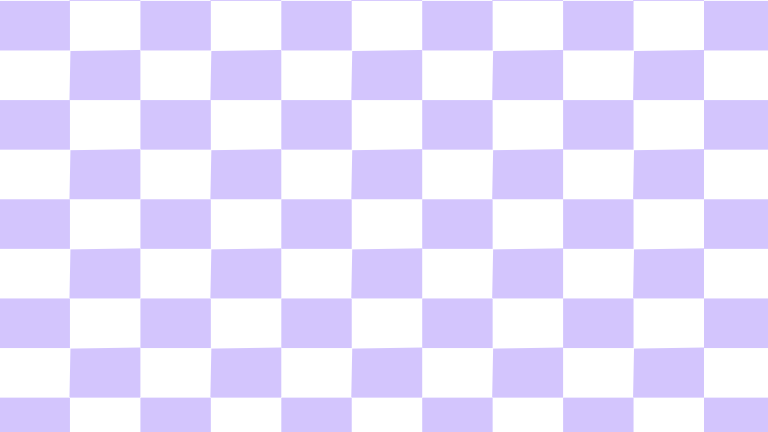
This pattern is drawn by a Shadertoy shader. Its source:

```glsl
// Coverage of one square per 2x2 block; lean tilts its left and top edges.
float tile(vec2 cell, vec2 lean, vec2 pixel) {
    vec2 p = mod(cell + 0.5, 2.0) - 1.0;
    vec2 inset = min(p + 0.5 + lean * p.yx, 0.5 - p);
    vec2 cover = clamp(inset / pixel + 0.5, 0.0, 1.0);
    return cover.x * cover.y;
}

void mainImage(out vec4 fragColor, in vec2 fragCoord) {
    // Cells are counted from the top left corner.
    vec2 uv = fragCoord / iResolution.xy;
    vec2 pitch = vec2(0.09173, 0.1148);
    vec2 cell = vec2(uv.x, 1.0 - uv.y) / pitch + vec2(0.007, -0.018);
    vec2 pixel = 1.0 / (iResolution.xy * pitch);

    // Straight squares alternate with slightly skewed ones.
    float straight = tile(cell, vec2(0.0), pixel);
    float skewed = tile(cell - 1.0, vec2(0.014, 0.022), pixel);

    vec3 lilac = vec3(0.827, 0.773, 0.994);
    vec3 color = mix(vec3(1.0), lilac, max(straight, skewed));
    fragColor = vec4(color, 1.0);
}
```
